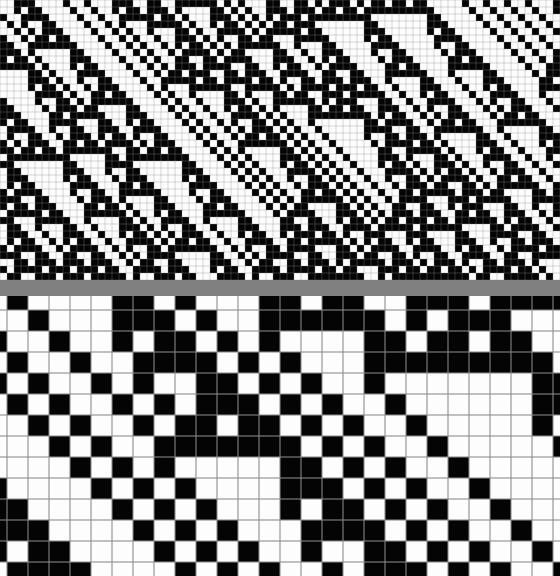
Top, the full canvas; bottom, a detail of the centre.
This pattern is drawn by a Shadertoy shader. Its source:

```glsl
// Elementary cellular automaton (left xor (centre and right)) growing downwards on a thin grey grid.

#define ROWS 40.0          // cells over the canvas height
#define RING 96            // cells in one closed generation, 3 x 32 bits
#define SEED 7u            // picks the first generation
#define LINE_WIDTH 0.05    // grid line, in cells
#define DEAD_COLOR vec3(0.992)
#define LIVE_COLOR vec3(0.015)
#define GRID_COLOR vec3(0.54)

// PCG integer hash: 32 random bits
uint hashBits(uint v) {
    v = v * 747796405u + 2891336453u;
    v = ((v >> ((v >> 28) + 4u)) ^ v) * 277803737u;
    return (v >> 22) ^ v;
}

// One generation, all 96 cells at once with wrap-around shifts
uvec3 nextGeneration(uvec3 cells) {
    uvec3 left  = (cells << 1) | (cells.zxy >> 31);
    uvec3 right = (cells >> 1) | (cells.yzx << 31);
    return left ^ (cells & right);
}

// State of one cell: 1 live, 0 dead
float cellState(uvec3 cells, int column) {
    int i = (column + RING) % RING;
    return float((cells[i >> 5] >> uint(i & 31)) & 1u);
}

void mainImage(out vec4 fragColor, in vec2 fragCoord) {
    // Cell coordinates, counted from the top left
    float pixel = ROWS / iResolution.y;
    vec2 p = vec2(fragCoord.x, iResolution.y - fragCoord.y) * pixel;
    vec2 corner = floor(p + 0.5);

    // Generations just above and just below the nearest grid corner
    uvec3 below = uvec3(hashBits(SEED), hashBits(SEED + 1u), hashBits(SEED + 2u));
    uvec3 above = below;
    for (int t = 0; t < int(corner.y); t++) {
        above = below;
        below = nextGeneration(below);
    }

    // Box-filtered blend of the four cells around that corner
    vec2 share = clamp((p - corner) / pixel + 0.5, 0.0, 1.0);
    int column = int(corner.x);
    float upper = mix(cellState(above, column - 1), cellState(above, column), share.x);
    float lower = mix(cellState(below, column - 1), cellState(below, column), share.x);
    vec3 color = mix(DEAD_COLOR, LIVE_COLOR, mix(upper, lower, share.y));

    // Part of the pixel covered by the grid lines
    vec2 lineEnd   = min(p + 0.5 * pixel, corner + 0.5 * LINE_WIDTH);
    vec2 lineStart = max(p - 0.5 * pixel, corner - 0.5 * LINE_WIDTH);
    vec2 cover = clamp((lineEnd - lineStart) / pixel, 0.0, 1.0);
    float grid = 1.0 - (1.0 - cover.x) * (1.0 - cover.y);

    fragColor = vec4(mix(color, GRID_COLOR, grid), 1.0);
}
```
